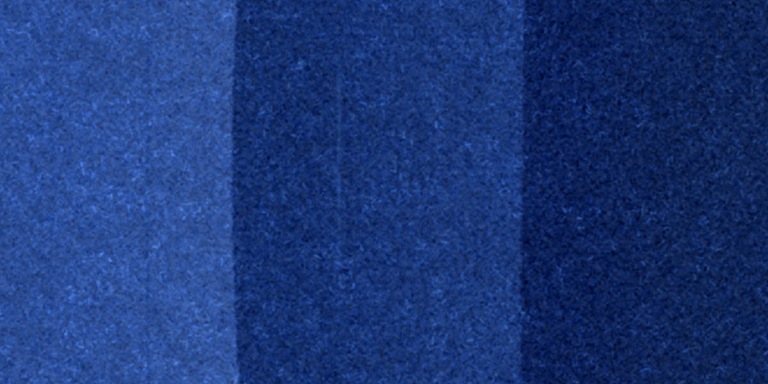
Write a WebGL 1 fragment shader that draws this texture.

```glsl
precision highp float;
// Blue felt in three upright bands, light to dark, with soft wavering borders.
// Band ramps and faint creases give the base tone; fine value noise makes the
// nap, and short randomly turned flecks on jittered grids gather in clumps.

uniform vec2 u_resolution;

#define EDGE_LEFT 0.604
#define EDGE_RIGHT 1.354
#define EDGE_BLUR 0.005
#define MOTTLE 0.07
#define NAP 0.27
#define TINT 0.035
#define FLECK_CELL 0.020
#define FLECK_LIGHT 0.20
#define FLECK_DARK 0.11

float hash(vec2 p) {
  return fract(sin(dot(p, vec2(127.1, 311.7))) * 43758.545);
}

float valueNoise(vec2 p) {
  vec2 i = floor(p);
  vec2 f = fract(p);
  f = f * f * (3.0 - 2.0 * f);
  return mix(mix(hash(i), hash(i + vec2(1.0, 0.0)), f.x),
             mix(hash(i + vec2(0.0, 1.0)), hash(i + 1.0), f.x), f.y);
}

float fbm(vec2 p) {
  float sum = 0.0;
  float weight = 0.5;
  for (int i = 0; i < 3; i++) {
    sum += weight * valueNoise(p);
    p = mat2(1.6, 1.2, -1.2, 1.6) * p + 7.3;
    weight *= 0.5;
  }
  return sum - 0.4375;
}

// Fine nap: strands leaning both ways over a finer grain, centred on zero.
float nap(vec2 p) {
  vec2 q = mat2(0.8, 0.6, -0.6, 0.8) * p;
  vec2 r = mat2(0.8, -0.6, 0.6, 0.8) * p;
  float strands = valueNoise(q * vec2(75.0, 150.0)) + valueNoise(r * vec2(75.0, 150.0) + 5.0);
  return 0.7 * (strands - 1.0) + valueNoise(p * 165.0 + 9.0) - 0.5;
}

// Coverage by one short soft fleck per cell, with random place, turn, strength.
float flecks(vec2 p, float cell, float seed, float pixel) {
  vec2 id = floor(p / cell);
  float cover = 0.0;
  for (int j = -1; j <= 1; j++) {
    for (int i = -1; i <= 1; i++) {
      vec2 c = id + vec2(float(i), float(j));
      vec2 jitter = vec2(hash(c + seed), hash(c + seed + 31.7));
      float angle = 6.2832 * hash(c + seed + 57.1);
      vec2 dir = vec2(cos(angle), sin(angle));
      vec2 d = p - (c + jitter) * cell;
      float halfLength = cell * mix(0.08, 0.38, hash(c + seed + 73.9));
      d -= dir * clamp(dot(d, dir), -halfLength, halfLength);
      float strength = pow(hash(c + seed + 91.3), 1.8);
      cover = max(cover, strength * (1.0 - smoothstep(0.0, 0.0036 + pixel, length(d))));
    }
  }
  return cover;
}

// Thin soft upright line.
float crease(float x, float at, float width) {
  float d = (x - at) / width;
  return exp(-d * d);
}

void main() {
  vec2 p = gl_FragCoord.xy / u_resolution.y;
  p.x *= 2.0 * u_resolution.y / u_resolution.x;
  float pixel = 1.0 / u_resolution.y;
  float blur = EDGE_BLUR + 0.5 * pixel;

  // Band borders, slightly bowed and roughened by the nap
  float rough = 0.005 * (valueNoise(p * 60.0) - 0.5);
  float bow = p.y - 0.55;
  float edgeA = EDGE_LEFT + 0.065 * bow * bow + rough;
  float edgeB = EDGE_RIGHT + 0.012 * p.y + rough;
  float inMiddle = smoothstep(edgeA - blur, edgeA + blur, p.x);
  float inRight = smoothstep(edgeB - blur, edgeB + blur, p.x);

  // Tone ramp within each band
  vec3 light = mix(vec3(0.178, 0.315, 0.615), vec3(0.200, 0.338, 0.635),
                   smoothstep(0.1, 0.6, p.x));
  vec3 middle = mix(vec3(0.086, 0.196, 0.450), vec3(0.115, 0.235, 0.505),
                    smoothstep(0.75, 1.25, p.x));
  vec3 dark = mix(vec3(0.052, 0.138, 0.368), vec3(0.064, 0.153, 0.360),
                  smoothstep(1.40, 1.85, p.x));
  vec3 color = mix(mix(light, middle, inMiddle), dark, inRight);

  // Faint folds and seams, broken by the nap
  float span = smoothstep(0.1, 0.4, p.y) * (1.0 - smoothstep(0.75, 0.9, p.y));
  float broken = 0.4 + 0.9 * valueNoise(p * vec2(4.0, 28.0));
  color -= 0.038 * broken * crease(p.x, 0.385, 0.005);
  color -= 0.014 * broken * crease(p.x, 0.132, 0.007);
  color += vec3(0.045, 0.062, 0.080) * broken * span * crease(p.x, 0.882, 0.006);
  color += 0.010 * crease(p.x, 1.145, 0.010);

  // Broad mottling, then fine nap and small shifts of hue
  float cloud = fbm(p * 6.0);
  float patches = fbm(p * 22.0 + 11.0);
  color *= 1.0 + MOTTLE * (cloud + 2.0 * patches);
  color += NAP * nap(p) * vec3(0.21, 0.27, 0.38);
  color += TINT * (valueNoise(p * 115.0 + 27.0) - 0.5) * vec3(1.0, 0.5, -1.0);

  // Light and dark flecks, gathered where the patches are strong
  float clump = clamp(0.75 + 2.0 * patches, 0.2, 1.4);
  float bright = flecks(p, FLECK_CELL, 3.0, pixel) + 0.6 * flecks(p, FLECK_CELL * 0.65, 17.0, pixel);
  float shade = flecks(p, FLECK_CELL * 0.7, 41.0, pixel);
  vec3 sheen = mix(vec3(0.55, 0.68, 0.80), vec3(0.20, 0.52, 1.0), hash(floor(p / FLECK_CELL)));
  color += FLECK_LIGHT * (bright * clump - 0.18) * sheen;
  color -= FLECK_DARK * (shade - 0.12) * vec3(0.40, 0.65, 1.0);

  gl_FragColor = vec4(clamp(color, 0.0, 1.0), 1.0);
}
```
